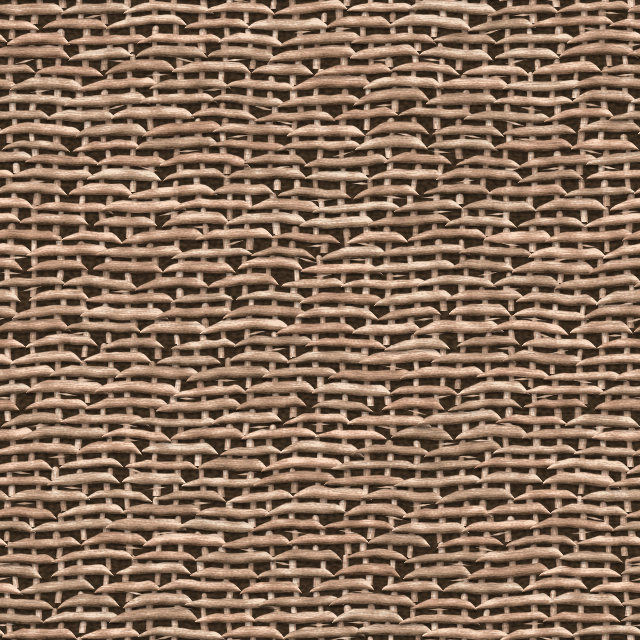
This texture is drawn by a WebGL 1 fragment shader. Its source:

```glsl
precision highp float;
// Woven wicker: tapered willow rods in staggered rows over upright stakes.
uniform vec2 u_resolution;

const float ROWS = 42.0;          // rows of rods up the canvas
const float RODS = 9.0;           // rods in each row
const float STAKES = 27.0;        // upright stakes across
const float ROD_HEIGHT = 0.0182;
const float ROD_HALF = 0.062;     // half the mean rod length
const float LEFT_TAPER = 0.034;
const float RIGHT_TAPER = 0.021;
const float STAKE_HALF = 0.0054;
const float SHADOW_DROP = 0.0042;
const float SHADOW_DEPTH = 0.36;
const float SPLINTER_CHANCE = 0.35;
const vec3 DEEP = vec3(0.18, 0.135, 0.09);
const vec3 HOLLOW = vec3(0.30, 0.23, 0.165);
const vec3 SHADE = vec3(0.23, 0.175, 0.12);
const vec3 UMBER = vec3(0.38, 0.29, 0.22);
const vec3 BROWN = vec3(0.55, 0.44, 0.35);
const vec3 TAN = vec3(0.67, 0.54, 0.45);
const vec3 PALE = vec3(0.80, 0.66, 0.56);
const vec3 CREAM = vec3(0.96, 0.87, 0.79);

float hash(vec2 p) {
  p = fract(p * vec2(0.1031, 0.1137));
  p += dot(p, p.yx + 33.33);
  return fract((p.x + p.y) * p.x * 17.0);
}

vec2 gradientAt(vec2 cell) {
  float angle = 6.2831853 * hash(cell);
  return vec2(cos(angle), sin(angle));
}

// Gradient noise, roughly -0.7 to 0.7
float noise(vec2 p) {
  vec2 i = floor(p), f = p - i;
  vec2 u = f * f * f * (f * (f * 6.0 - 15.0) + 10.0);
  vec2 e = vec2(1.0, 0.0);
  float low = mix(dot(gradientAt(i), f), dot(gradientAt(i + e), f - e), u.x);
  float high = mix(dot(gradientAt(i + e.yx), f - e.yx), dot(gradientAt(i + 1.0), f - 1.0), u.x);
  return mix(low, high, u.y);
}

// Wood colour from shadow (0) to highlight (1)
vec3 woodRamp(float tone) {
  float t = clamp(tone, 0.0, 1.0) * 5.0;
  vec3 c = mix(SHADE, UMBER, clamp(t, 0.0, 1.0));
  c = mix(c, BROWN, clamp(t - 1.0, 0.0, 1.0));
  c = mix(c, TAN, clamp(t - 2.0, 0.0, 1.0));
  c = mix(c, PALE, clamp(t - 3.0, 0.0, 1.0));
  return mix(c, CREAM, clamp(t - 4.0, 0.0, 1.0));
}

// Dark hollow with round-topped stakes showing in each gap
vec3 backing(vec2 p, float aa) {
  vec3 color = mix(DEEP, HOLLOW, clamp(0.45 + noise(p * vec2(130.0, 200.0)), 0.0, 1.0));
  float gap = floor(p.y * ROWS + 0.5);
  float stake = floor(p.x * STAKES);
  vec2 id = vec2(mod(stake, STAKES), mod(gap, ROWS));
  float x = p.x - (stake + 0.5 + 0.4 * (hash(id + 7.0) - 0.5)) / STAKES;
  float y = p.y - gap / ROWS;
  x += 0.3 * y * (hash(id + 13.0) - 0.5);
  float halfWidth = STAKE_HALF * mix(0.75, 1.15, hash(id + 19.0));
  float top = mix(0.003, 0.014, hash(id + 29.0));
  float edge = length(vec2(x, max(y - top + halfWidth, 0.0))) - halfWidth;
  float across = x / halfWidth;
  float tone = 0.84 - 0.38 * across * across - 0.12 * across + 0.35 * (hash(id + 31.0) - 0.5);
  tone += 0.25 * noise(p * vec2(400.0, 150.0));
  return mix(color, woodRamp(tone), 1.0 - smoothstep(-aa, aa, edge));
}

// Lays one rod, its shadow and any loose splinter over the colour
vec3 addRod(vec3 color, vec2 q, vec2 id, float aa) {
  float size = mix(0.78, 1.12, hash(id + 3.0));
  float halfLength = ROD_HALF * mix(0.78, 1.16, hash(id + 11.0));
  float lean = 0.06 * (hash(id + 23.0) - 0.5);
  vec2 seed = 37.0 * id;

  // Flat base, arched left end and a steep cut at the right
  float bend = q.x / halfLength;
  float base = -0.46 * ROD_HEIGHT + lean * q.x + 0.0006 * (1.0 - bend * bend)
    + 0.004 * (hash(id + 41.0) - 0.5) + 0.0018 * noise(vec2(q.x * 40.0, 0.5) + seed);
  float left = sqrt(clamp((q.x + halfLength) / LEFT_TAPER, 0.0, 1.0));
  float right = clamp((halfLength - q.x) / RIGHT_TAPER, 0.0, 1.0);
  right = right * (1.7 - 0.7 * right);
  float thickness = ROD_HEIGHT * size * left * right - 0.0010;
  thickness += 0.0020 * noise(vec2(q.x * 55.0, 9.5) + seed);
  float y = q.y - base;
  float inside = min(min(y, thickness - y), halfLength - abs(q.x));
  float drop = y + SHADOW_DROP;
  float shadow = smoothstep(-0.003, 0.004, min(drop, thickness - drop));
  color *= 1.0 - SHADOW_DEPTH * shadow;

  // Rounded lighting with long grain, blotches and a bright cut end
  float v = clamp(y / max(thickness, 0.001), 0.0, 1.0);
  float grain = noise(q * vec2(45.0, 480.0) + seed);
  float fleck = noise(q * vec2(230.0, 420.0) + seed.yx);
  float blotch = noise(q * vec2(36.0, 70.0) + seed + 5.0);
  float tone = 0.14 + 0.70 * smoothstep(0.0, 0.60, v) - 0.13 * smoothstep(0.85, 1.0, v);
  tone += 0.17 * grain + 0.17 * fleck + 0.26 * blotch + 0.20 * (hash(id + 53.0) - 0.5);
  tone += 0.14 * smoothstep(0.45, 0.85, bend) * smoothstep(0.3, 0.8, v);
  vec3 wood = woodRamp(tone);
  wood *= mix(vec3(1.02, 0.98, 0.96), vec3(0.99, 1.0, 0.99), hash(id + 67.0));
  color = mix(color, wood, smoothstep(-aa, aa, inside));

  // Thin stray splinter in the gap below
  vec2 s = q - vec2(0.08 * (hash(id + 71.0) - 0.5), -0.5 / ROWS);
  s.y -= s.x * 0.5 * (hash(id + 83.0) - 0.5);
  float sliver = 0.0018 * (1.0 - abs(s.x) / 0.014) - abs(s.y);
  float present = step(hash(id + 97.0), SPLINTER_CHANCE);
  return mix(color, woodRamp(0.82 + 0.3 * grain), present * smoothstep(-aa, aa, sliver));
}

void main() {
  float aa = 0.75 / u_resolution.y;
  vec2 p = gl_FragCoord.xy / u_resolution.y;
  p.y += 0.0025 * sin(6.2831853 * (3.0 * p.x + p.y)) + 0.0015 * sin(6.2831853 * (7.0 * p.x - 2.0 * p.y));
  vec3 color = backing(p, aa);

  // Neighbouring rods, lower rows first
  for (int j = -1; j <= 1; j++) {
    float row = floor(p.y * ROWS) + float(j);
    float rowId = mod(row, ROWS);
    float shift = mod(rowId, 3.0) / 3.0 + 0.35 * hash(vec2(rowId, 5.0));
    for (int i = -1; i <= 1; i++) {
      float rod = floor(p.x * RODS - shift) + float(i);
      vec2 center = vec2((rod + 0.5 + shift) / RODS, (row + 0.5) / ROWS);
      color = addRod(color, p - center, vec2(mod(rod, RODS), rowId), aa);
    }
  }
  gl_FragColor = vec4(color, 1.0);
}
```
